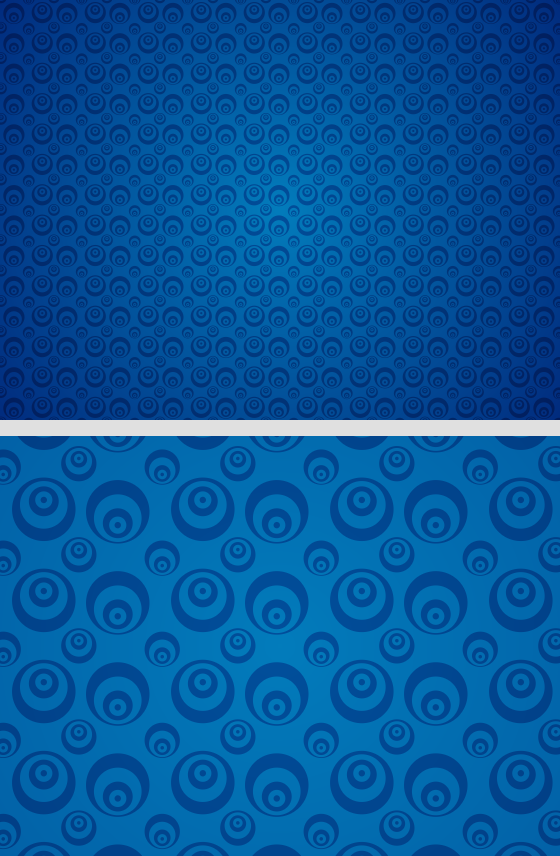
Top, the full canvas; bottom, a detail of the centre.
A WebGL 2 fragment shader for this pattern:

```glsl
#version 300 es
precision highp float;
// Rows of nested off-centre rings, large and small, on a blue radial glow.

uniform vec2 u_resolution;
out vec4 fragColor;

// Layout, in units of the canvas height
const vec2 TILE = vec2(0.1262, 0.0723);
const vec2 FIRST_RING = vec2(0.4792, 0.6085);
const vec2 LARGE_STEP = vec2(0.0587, -0.0020);
const vec2 SMALL_STEP_UP = vec2(0.0278, 0.0362);
const vec2 SMALL_STEP_DOWN = vec2(0.0940, 0.0335);
const float LARGE_RADIUS = 0.0252;
const float SMALL_RADIUS = 0.0140;

// Nested discs, as fractions of the outer radius
const int DISC_COUNT = 5;
const float DISC_RADIUS[DISC_COUNT] = float[](1.0, 0.75, 0.47, 0.27, 0.10);
const float DISC_SHIFT[DISC_COUNT] = float[](0.0, 0.20, 0.36, 0.42, 0.42);
const float LEAN_UP = 0.7;
const float LEAN_DOWN = -1.0;

// Colours
const vec3 GLOW_CENTRE = vec3(0.008, 0.485, 0.735);
const vec3 GLOW_MIDDLE = vec3(0.008, 0.305, 0.595);
const vec3 GLOW_CORNER = vec3(0.004, 0.165, 0.490);
const vec3 INK_INNER = vec3(0.6, 0.64, 0.83);
const vec3 INK_OUTER = vec3(0.6, 0.63, 0.72);
const float GLOW_MIDDLE_RADIUS = 0.48;
const float GLOW_CORNER_RADIUS = 0.84;

// Coverage of one ring motif, repeated over every tile
float ringMotif(vec2 point, vec2 centre, float radius, float lean, float pixel) {
    vec2 local = mod(point - centre + 0.5 * TILE, TILE) - 0.5 * TILE;
    float coverage = 0.0;
    for (int i = 0; i < DISC_COUNT; i++) {
        vec2 shift = vec2(0.0, lean * DISC_SHIFT[i] * radius);
        float edge = length(local - shift) - DISC_RADIUS[i] * radius;
        float disc = clamp(0.5 - edge / pixel, 0.0, 1.0);
        // Discs alternate between ink and background
        coverage = mix(coverage, float(1 - i % 2), disc);
    }
    return coverage;
}

// Background brightness falls from the centre to the corners
vec3 radialGlow(float distanceOut) {
    vec3 inner = mix(GLOW_CENTRE, GLOW_MIDDLE, min(distanceOut / GLOW_MIDDLE_RADIUS, 1.0));
    float outward = (distanceOut - GLOW_MIDDLE_RADIUS) / (GLOW_CORNER_RADIUS - GLOW_MIDDLE_RADIUS);
    return mix(inner, GLOW_CORNER, clamp(outward, 0.0, 1.0));
}

void main() {
    float pixel = 1.0 / u_resolution.y;
    vec2 point = gl_FragCoord.xy * pixel;
    vec2 canvasCentre = 0.5 * u_resolution * pixel;
    float distanceOut = length(point - canvasCentre);

    // Large pair, then the small pair in the gaps between rows
    vec2 local = point - FIRST_RING;
    float ink = ringMotif(local, vec2(0.0), LARGE_RADIUS, LEAN_UP, pixel);
    ink = max(ink, ringMotif(local, LARGE_STEP, LARGE_RADIUS, LEAN_DOWN, pixel));
    ink = max(ink, ringMotif(local, SMALL_STEP_UP, SMALL_RADIUS, LEAN_UP, pixel));
    ink = max(ink, ringMotif(local, SMALL_STEP_DOWN, SMALL_RADIUS, LEAN_DOWN, pixel));

    // Ink darkens the glow beneath it
    vec3 glow = radialGlow(distanceOut);
    vec3 inkTint = mix(INK_INNER, INK_OUTER, clamp(distanceOut / GLOW_CORNER_RADIUS, 0.0, 1.0));
    fragColor = vec4(glow * mix(vec3(1.0), inkTint, ink), 1.0);
}
```
